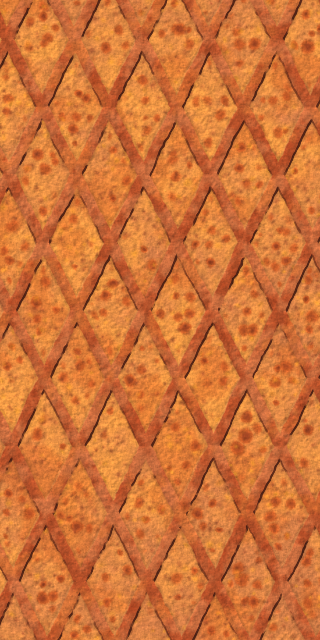
Give the GLSL for this texture, as a WebGL 2 fragment shader.

```glsl
#version 300 es
precision highp float;
// Rusted steel plate with a raised diamond lattice: two families of slanted bars
// come from repeated linear coordinates; noise frays their edges, and a jittered
// cell grid scatters rust blooms over the orange panels between them.
uniform vec2 u_resolution;
out vec4 outColor;

float hash(vec2 c) {
  return fract(sin(dot(c, vec2(127.1, 311.7))) * 43758.5453);
}

float noise(vec2 p) {
  vec2 i = floor(p), f = fract(p);
  f = f * f * (3.0 - 2.0 * f);
  return mix(mix(hash(i), hash(i + vec2(1, 0)), f.x),
             mix(hash(i + vec2(0, 1)), hash(i + vec2(1, 1)), f.x), f.y);
}

float fbm(vec2 p) {
  float sum = 0.0, amp = 0.5;
  for (int k = 0; k < 4; k++) {
    sum += amp * noise(p);
    p = mat2(1.6, 1.2, -1.2, 1.6) * p + 7.3;
    amp *= 0.5;
  }
  return sum / 0.9375;
}

// Soft round blooms, one per jittered cell, with varied size and strength
float blooms(vec2 p, float cell, float density) {
  vec2 q = p / cell, base = floor(q);
  float sum = 0.0;
  for (int y = -1; y <= 1; y++)
    for (int x = -1; x <= 1; x++) {
      vec2 c = base + vec2(x, y);
      vec2 center = c + 0.15 + 0.7 * vec2(hash(c + 3.1), hash(c + 8.7));
      float radius = mix(0.22, 0.48, hash(c + 15.3));
      float d = length(q - center) / radius;
      sum = max(sum, step(hash(c + 21.9), density) * mix(0.5, 1.0, hash(c + 33.0)) * exp(-d * d * 1.3));
    }
  return sum;
}

// Signed distance to the nearest bar axis of one family
float barOffset(float phase) {
  return (fract(phase + 0.5) - 0.5) / 5.3;
}

// Broken dark seam at a given distance
float seam(float d, float width, float px) {
  return 1.0 - smoothstep(width, width + 0.0015 + px * 0.6, abs(d));
}

void main() {
  vec2 p = gl_FragCoord.xy / u_resolution.x;
  float px = 1.0 / u_resolution.x;
  float broad = fbm(p * 4.0 + 11.0), mottle = fbm(p * 19.0), grain = fbm(p * 85.0);

  // Lattice coordinates, gently wavering; bars cross at whole and half steps
  vec2 warp = 0.006 * (vec2(noise(p * 13.0), noise(p * 13.0 + 40.0)) - 0.5)
            + 0.004 * (vec2(noise(p * 70.0), noise(p * 70.0 + 90.0)) - 0.5);
  vec2 q = p + warp - vec2(0.345, 1.242);
  float u = (q.x + 0.01 * q.y) / 0.21, v = q.y / 0.4234;
  float falling = barOffset(u + v), rising = barOffset(u - v);
  float nearest = min(abs(falling), abs(rising));
  float bar = 1.0 - smoothstep(0.0155, 0.0185 + px * 0.5, nearest);
  float inside = smoothstep(0.018, 0.05, nearest);

  // Panels: glowing orange to dusty tan, duller toward the lower left
  float dull = smoothstep(0.9, 0.0, p.y) * 0.35 + 0.2 * smoothstep(1.5, 2.0, p.y);
  float tone = clamp(0.35 + 1.5 * (broad - 0.5) + 1.3 * (mottle - 0.5) + dull, 0.0, 1.0);
  vec3 panel = mix(vec3(0.95, 0.60, 0.27), vec3(0.83, 0.49, 0.28), tone);
  panel = mix(panel, vec3(0.85, 0.43, 0.18), 0.55 * smoothstep(0.48, 0.7, fbm(p * 9.0 + 50.0)));

  // Rust blooms gather in the panel middles, with small pits and pale flecks
  vec2 ragged = p + 0.014 * (vec2(fbm(p * 45.0), fbm(p * 45.0 + 30.0)) - 0.5);
  float rust = blooms(ragged, 0.052, 0.72) * mix(0.25, 1.0, inside) * smoothstep(0.2, 0.6, broad + 0.15);
  panel = mix(panel, vec3(0.78, 0.35, 0.15), 0.85 * smoothstep(0.08, 0.5, rust));
  panel = mix(panel, vec3(0.54, 0.22, 0.12), 0.75 * smoothstep(0.45, 0.95, rust + 0.25 * (grain - 0.5)));
  panel = mix(panel, vec3(0.58, 0.27, 0.16), 0.6 * blooms(ragged + 5.0, 0.021, 0.2));
  panel = mix(panel, vec3(0.96, 0.62, 0.18), 0.6 * blooms(ragged + 9.0, 0.026, 0.12));

  // Bars: red-brown, rubbed paler in places, rounded across their width
  vec3 metal = mix(vec3(0.70, 0.31, 0.16), vec3(0.79, 0.43, 0.25), smoothstep(0.3, 0.68, mottle));
  metal = mix(metal, vec3(0.84, 0.45, 0.20), 0.6 * smoothstep(0.52, 0.72, fbm(p * 12.0 + 70.0)));
  metal = mix(metal, vec3(0.62, 0.22, 0.10), 0.55 * blooms(ragged + 3.0, 0.04, 0.35));
  float across = abs(falling) < abs(rising) ? falling : -rising;
  metal *= 1.0 + 3.5 * across;
  vec3 color = mix(panel, metal, bar);

  // Shade beside the bars, then cracks along their lower edges
  color *= 1.0 - 0.12 * (1.0 - bar) * (1.0 - smoothstep(0.018, 0.03, nearest));
  float wear = noise(p * 24.0 + 17.0) + 0.35 * (noise(p * 90.0) - 0.5);
  float openRising = smoothstep(0.015, 0.02, abs(falling)) * smoothstep(0.2, 0.45, wear);
  float openFalling = smoothstep(0.015, 0.02, abs(rising)) * smoothstep(0.4, 0.7, wear);
  color = mix(color, vec3(0.27, 0.11, 0.07), 0.88 * openRising * seam(rising - 0.0178, 0.0016, px));
  color = mix(color, vec3(0.38, 0.16, 0.09), 0.65 * openFalling * seam(falling + 0.0178, 0.0012, px));
  color = mix(color, vec3(0.93, 0.62, 0.36), 0.3 * openRising * seam(rising + 0.019, 0.0014, px));

  // Gritty surface lit from the upper left
  float relief = grain - fbm((p + vec2(-0.004, 0.004)) * 85.0);
  color *= 1.0 + 0.28 * relief + 0.22 * (grain - 0.5) + 0.1 * (noise(p * 230.0) - 0.5);
  outColor = vec4(clamp(color, 0.0, 1.0), 1.0);
}
```
